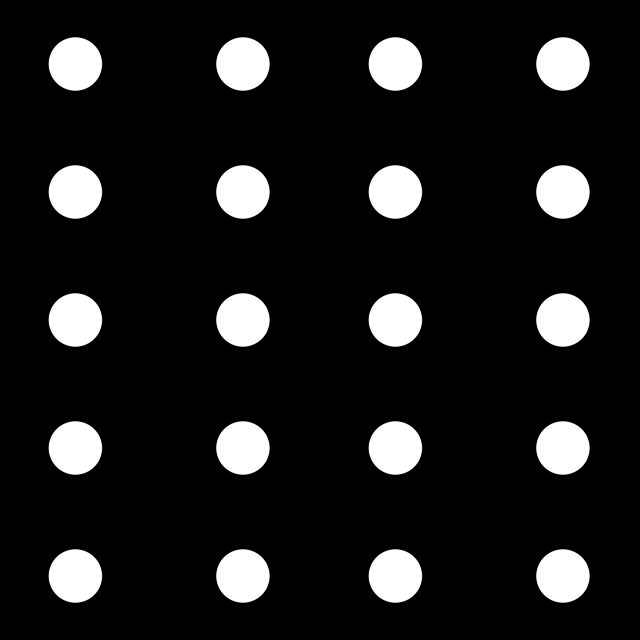
Give the GLSL for this pattern, as a WebGL 1 fragment shader.

```glsl
precision highp float;

uniform vec2 u_resolution;

// Signed distance to the nearest dot: two paired columns, five rows
float dotDistance(vec2 uv) {
  // Mirroring each half-width cell yields its two unevenly spaced dots
  float x = abs(mod(uv.x, 0.5) - 0.2487) - 0.1309;
  float y = (fract(uv.y * 5.0) - 0.5) / 5.0;
  return length(vec2(x, y)) - 0.0417;
}

void main() {
  vec2 uv = gl_FragCoord.xy / u_resolution;
  float pixel = 1.0 / min(u_resolution.x, u_resolution.y);

  // White dots on black, smoothed over about one pixel
  float coverage = 1.0 - smoothstep(-0.7 * pixel, 0.7 * pixel, dotDistance(uv));
  gl_FragColor = vec4(vec3(coverage), 1.0);
}
```
